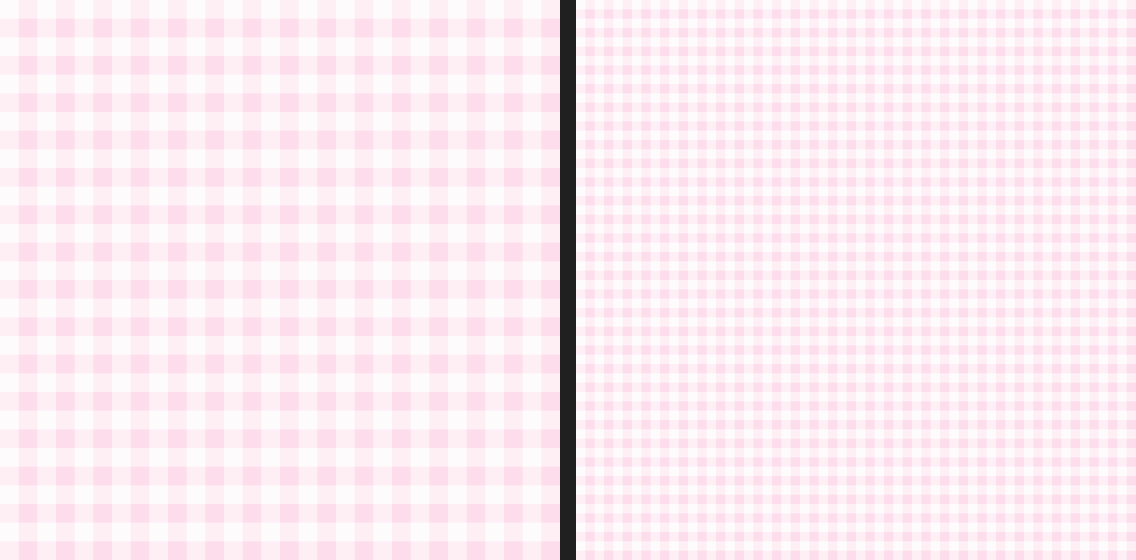
Left: one tile. Right: repeated 2 by 2.
This pattern is drawn by a WebGL 1 fragment shader. Its source:

```glsl
precision highp float;

uniform vec2 u_resolution;

const float REPEATS = 15.0;                    // checks across and down
const float BAND_WIDTH = 0.5;                  // share of one repeat
const vec2 BAND_CENTRE = vec2(0.75, 0.25);     // column and row position in a repeat
const vec3 GROUND = vec3(0.993, 0.985, 0.990);
const vec3 SINGLE_BAND = vec3(0.996, 0.937, 0.961);
const vec3 CROSSING = vec3(0.992, 0.867, 0.925);

// Coverage of the vertical (x) and horizontal (y) bands, softened over one pixel
vec2 bandCoverage(vec2 cell, vec2 pixel) {
  vec2 distanceToCentre = abs(fract(cell - BAND_CENTRE + 0.5) - 0.5);
  return clamp((0.5 * BAND_WIDTH - distanceToCentre) / pixel + 0.5, 0.0, 1.0);
}

void main() {
  vec2 cell = REPEATS * gl_FragCoord.xy / u_resolution;
  vec2 band = bandCoverage(cell, REPEATS / u_resolution);

  // Blend along the columns, then along the rows
  vec3 betweenRows = mix(GROUND, SINGLE_BAND, band.x);
  vec3 withinRows = mix(SINGLE_BAND, CROSSING, band.x);
  gl_FragColor = vec4(mix(betweenRows, withinRows, band.y), 1.0);
}
```
